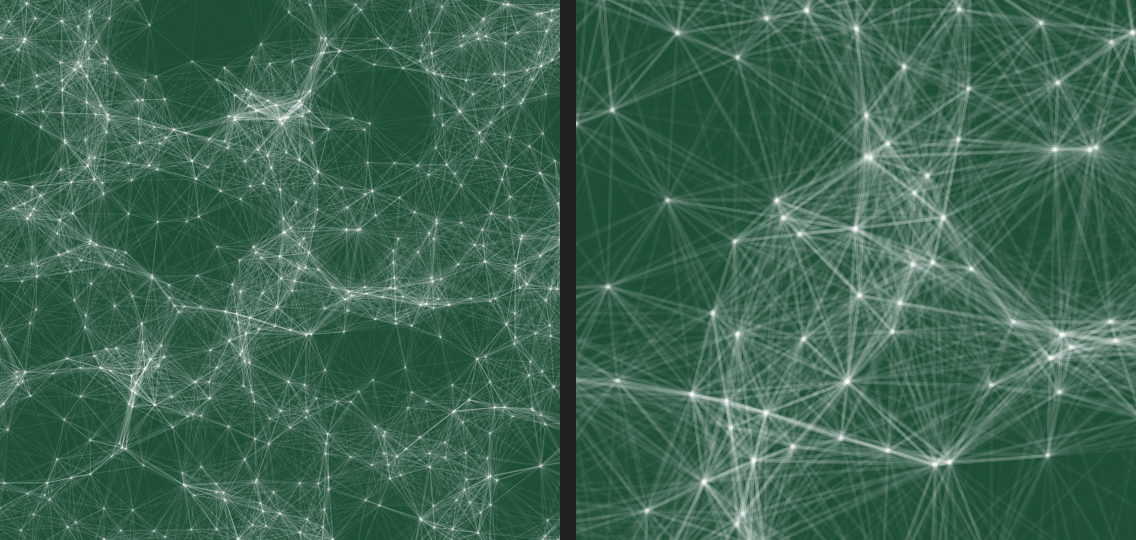
Left, the full canvas; right, a detail of the centre.
Give the GLSL for this background, as a Shadertoy shader.

```glsl
// A dense web of hair-thin pale threads on deep green: scattered nodes are
// joined to every neighbour in range, and a thread fades as it grows longer.
// Each pixel gathers the nodes in reach, then tests all pairs around it.

const vec3  GROUND        = vec3(0.115, 0.305, 0.210);
const vec3  THREAD        = vec3(1.0);
const float LINK_RANGE    = 0.17;     // longest thread, in canvas widths
const float CELL          = LINK_RANGE * 0.5;
const float HALF_WIDTH    = 0.00098;  // half the thickness of a thread
const float THREAD_ALPHA  = 0.21;     // opacity of the shortest threads
const float NODE_RADIUS   = 0.0022;
const float NODE_ALPHA    = 0.30;
const int   SLOTS         = 6;        // most nodes in one cell
const float FILL          = 0.68;     // mean share of slots in use
const float CLUMPING      = 0.95;     // strength of crowds and voids
const float CLUMP_SCALE   = 0.42;     // noise frequency per cell
const int   MAX_NODES     = 96;

// Integer hash giving three values in 0..1
vec3 hash3(ivec3 key) {
    uvec3 v = uvec3(key + 4096) * 1664525u + 1013904223u;
    v.x += v.y * v.z;
    v.y += v.z * v.x;
    v.z += v.x * v.y;
    v ^= v >> 16u;
    v.x += v.y * v.z;
    v.y += v.z * v.x;
    v.z += v.x * v.y;
    return vec3(v >> 8u) / 16777216.0;
}

float cornerSlope(ivec2 corner, vec2 offset) {
    float angle = 6.28318 * hash3(ivec3(corner, 71)).x;
    return dot(vec2(cos(angle), sin(angle)), offset);
}

float gradientNoise(vec2 p) {
    ivec2 i = ivec2(floor(p));
    vec2 f = fract(p);
    vec2 s = f * f * f * (f * (f * 6.0 - 15.0) + 10.0);
    float low  = mix(cornerSlope(i, f),
                     cornerSlope(i + ivec2(1, 0), f - vec2(1, 0)), s.x);
    float high = mix(cornerSlope(i + ivec2(0, 1), f - vec2(0, 1)),
                     cornerSlope(i + ivec2(1, 1), f - vec2(1, 1)), s.x);
    return mix(low, high, s.y);
}

// Coverage of a shape whose rim lies at the given radius
float softDisc(float dist, float radius, float pixel) {
    return 1.0 - smoothstep(max(radius - 0.5 * pixel, 0.0),
                            radius + 0.5 * pixel, dist);
}

void mainImage(out vec4 fragColor, in vec2 fragCoord) {
    vec2 uv = fragCoord / iResolution.x;
    float pixel = 1.0 / iResolution.x;
    float range2 = LINK_RANGE * LINK_RANGE;
    float clear = 1.0;                // light left after all layers

    // Gather nodes in reach: offset from this pixel, and strength
    vec3 nodes[MAX_NODES];
    int count = 0;
    ivec2 home = ivec2(floor(uv / CELL));
    for (int y = -2; y <= 2; y++)
    for (int x = -2; x <= 2; x++) {
        ivec2 cell = home + ivec2(x, y);
        float keep = FILL + CLUMPING * gradientNoise((vec2(cell) + 0.5) * CLUMP_SCALE);
        for (int slot = 0; slot < SLOTS; slot++) {
            vec3 h = hash3(ivec3(cell, slot));
            vec2 offset = (vec2(cell) + h.xy) * CELL - uv;
            float dist2 = dot(offset, offset);
            if (h.z > keep || dist2 > range2 || count >= MAX_NODES) continue;
            float strength = 0.8 + 0.6 * pow(h.z / keep, 4.0);
            nodes[count++] = vec3(offset, strength);
            float glow = 1.0 - smoothstep(0.0, NODE_RADIUS + pixel, sqrt(dist2));
            clear *= 1.0 - NODE_ALPHA * strength * glow;
        }
    }

    // Lay down each thread that passes over this pixel
    float reach = HALF_WIDTH + 0.5 * pixel;
    for (int i = 0; i < count; i++) {
        vec3 a = nodes[i];
        for (int j = i + 1; j < count; j++) {
            vec3 b = nodes[j];
            if (dot(a.xy, b.xy) > 0.0) continue;
            float area = a.x * b.y - a.y * b.x;
            vec2 span = b.xy - a.xy;
            float length2 = dot(span, span);
            if (length2 > range2 || area * area > reach * reach * length2) continue;
            float len = sqrt(length2);
            float fade = (1.0 - len / LINK_RANGE) * a.z * b.z;
            float cover = softDisc(abs(area) / max(len, 1e-5), HALF_WIDTH, pixel);
            clear *= 1.0 - min(THREAD_ALPHA * fade * cover, 0.9);
        }
    }

    fragColor = vec4(mix(THREAD, GROUND, clear), 1.0);
}
```
